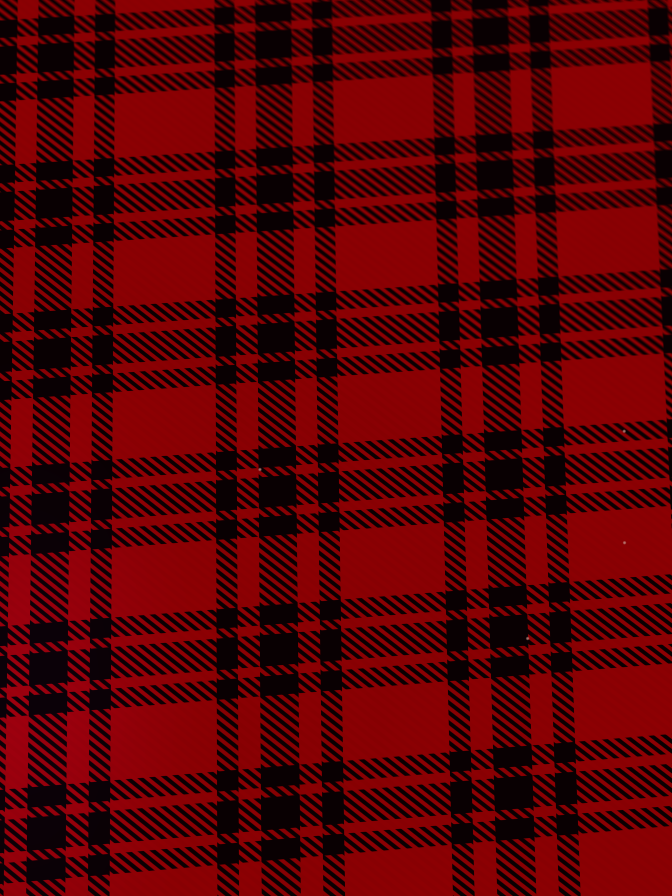
Reproduce this pattern procedurally as a WebGL 1 fragment shader.

```glsl
precision highp float;
// Red and black tartan twill, seen at a slight tilt, with soft focus and specks of lint.

uniform vec2 u_resolution;

const vec3 RED = vec3(0.54, 0.0, 0.01);
const vec3 CRIMSON = vec3(0.60, 0.0, 0.055);
const vec3 BLACK = vec3(0.035, 0.0, 0.008);
const vec3 LINT = vec3(0.75, 0.55, 0.52);
const vec2 TWILL_PER_TILE = vec2(20.0, 16.0);

vec2 hash2(vec2 cell) {
  vec2 h = vec2(dot(cell, vec2(127.1, 311.7)), dot(cell, vec2(269.5, 183.3)));
  return fract(sin(h) * 4375.85);
}

// Canvas position (y down) to cloth position, one unit per tartan repeat.
vec2 clothCoords(vec2 p) {
  float column = (p.x - 0.0631 + 0.0121 * p.y) / (0.2417 + 0.0212 * p.y);
  float slope = 0.058 + 0.03 * p.y;
  float depth = p.y + (p.x - 0.305) * slope - 0.0495;
  return vec2(column, depth / (0.1591 + 0.0146 * depth));
}

float band(float dist, float halfWidth, float soft) {
  return 1.0 - smoothstep(halfWidth - soft, halfWidth + soft, dist);
}

// One wide dark stripe flanked by two narrow ones in every repeat.
float stripes(float t, float wideHalf, float narrowHalf, float offset, float soft) {
  float d = abs(fract(t + 0.5) - 0.5);
  return max(band(d, wideHalf, soft), band(abs(d - offset), narrowHalf, soft));
}

// Diagonal weave: 1 where the warp lies on top, 0 where the weft does.
float twill(vec2 cloth, float soft) {
  float phase = cloth.x * TWILL_PER_TILE.x - cloth.y * TWILL_PER_TILE.y;
  return smoothstep(-soft, soft, abs(fract(phase) - 0.5) - 0.25);
}

// Layered sines for slow unevenness of the dye and light.
float unevenness(vec2 p) {
  float sum = 0.0;
  float amplitude = 0.5;
  for (int i = 0; i < 4; i++) {
    sum += amplitude * sin(p.x + 1.7 * sin(p.y)) * sin(p.y + 0.8);
    p = mat2(1.6, 1.2, -1.2, 1.6) * p + 2.3;
    amplitude *= 0.5;
  }
  return sum;
}

// Rare bright dots, at most one in each cell.
float lint(vec2 p, float cells, float pixel) {
  vec2 cell = floor(p * cells);
  vec2 seed = hash2(cell);
  vec2 center = (cell + 0.2 + 0.6 * seed) / cells;
  float present = step(0.94, hash2(cell + 31.0).x);
  return present * band(distance(p, center), 0.0015, pixel);
}

void main() {
  vec2 p = gl_FragCoord.xy / u_resolution.y;
  p.y = 1.0 - p.y;
  float pixel = 1.0 / u_resolution.y;
  vec2 cloth = clothCoords(p);

  // Focus falls off towards the upper right.
  float blur = smoothstep(0.5, 1.15, 1.0 - p.y + 0.5 * (p.x - 0.375));
  float edge = 0.6 * pixel + 0.0015 * blur;

  // Warp and weft carry their own stripes; the twill picks which one shows.
  float warp = stripes(cloth.x, 0.083, 0.046, 0.225, edge / 0.25);
  float weft = stripes(cloth.y, 0.098, 0.061, 0.22, edge / 0.165);
  float over = twill(cloth, 62.0 * pixel + 0.02 + 0.35 * blur);
  float dark = mix(weft, warp, over);

  // Cool sheen at the lower left, faint weave relief and uneven light.
  float sheen = 1.0 - smoothstep(0.0, 0.36, length((p - vec2(0.03, 0.78)) * vec2(1.6, 0.8)));
  vec3 red = mix(RED, CRIMSON, sheen);
  red *= 1.0 + 0.025 * unevenness(p * 9.0) + 0.025 * (over - 0.5);
  vec3 black = BLACK + vec3(0.01, 0.005, 0.025) * sheen;

  vec3 color = mix(red, black, dark);
  color = mix(color, LINT, 0.8 * lint(p, 9.0, pixel));
  gl_FragColor = vec4(color, 1.0);
}
```
